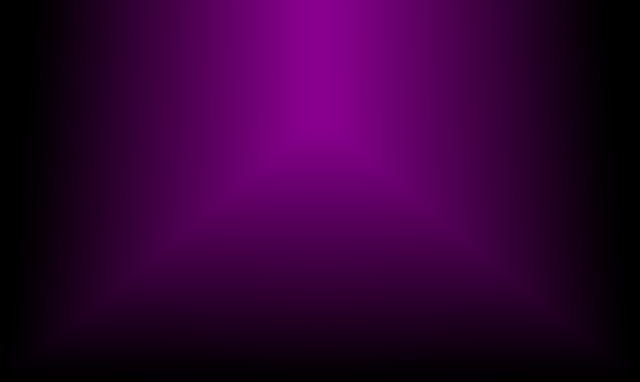
This background is drawn by a Shadertoy shader. Its source:

```glsl
// A purple beam falling from the top, fading to black at the sides and floor.

const vec3  BEAM_COLOR   = vec3(0.555, 0.0, 0.58);
const float CENTER_X     = 0.5;
const float HALF_TOP     = 0.425;  // beam half width at the top edge
const float HALF_BOTTOM  = 0.47;   // beam half width at the bottom edge
const float APEX_Y       = 0.71;   // height where the floor fade begins
const float FLOOR_Y      = 0.025;  // height where the floor fade ends
const float CENTER_LIFT  = 0.03;   // extra light along the lower middle
const float RIDGE_SOFT   = 0.035;  // blend between side and floor fades
const float TOE_SOFT     = 0.06;   // rounding of the fade into black
const float PEAK_SOFT    = 0.025;  // rounding of the central ridge

// Minimum with a rounded crease of width k.
float softMin(float a, float b, float k) {
    float h = max(k - abs(a - b), 0.0) / k;
    return min(a, b) - 0.25 * h * h * k;
}

// Ramp that eases out of zero.
float softRamp(float v) {
    return -softMin(-v, 0.0, TOE_SOFT);
}

void mainImage(out vec4 fragColor, in vec2 fragCoord) {
    vec2 uv = fragCoord / iResolution.xy;

    // Side fade: linear from the middle line, slightly wider below
    float halfWidth = mix(HALF_BOTTOM, HALF_TOP, uv.y);
    float dx = uv.x - CENTER_X;
    float across = (sqrt(dx * dx + PEAK_SOFT * PEAK_SOFT) - 0.5 * PEAK_SOFT) / halfWidth;
    float sideFade = 1.0 - across;

    // Floor fade: linear below the apex, lifted a little in the middle
    float floorFade = (uv.y - FLOOR_Y) / (APEX_Y - FLOOR_Y);
    floorFade += CENTER_LIFT * max(1.0 - across, 0.0);

    // The darker of the two fades lights each point
    float light = softRamp(softMin(sideFade, floorFade, RIDGE_SOFT));
    fragColor = vec4(BEAM_COLOR * min(light, 1.0), 1.0);
}
```
